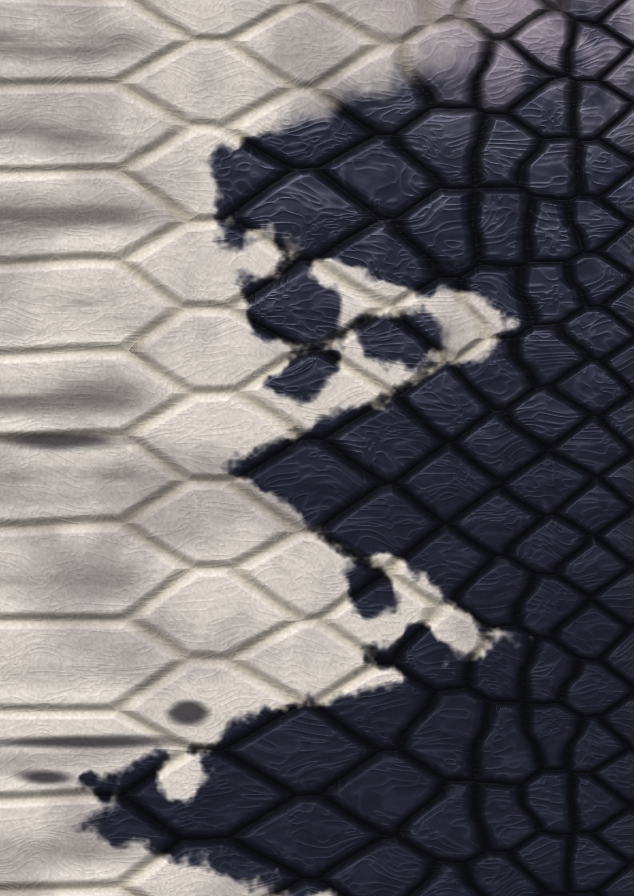
Reproduce this texture procedurally as a WebGL 2 fragment shader.

```glsl
#version 300 es
precision highp float;
uniform vec2 u_resolution;
out vec4 fragColor;

#define ROW_LEFT 0.099
#define ROW_RIGHT 0.065
#define ANCHOR_Y 0.461
#define ROUNDNESS 1.4
#define GROOVE 0.42
#define WRINKLE 0.08
#define RELIEF_PALE 0.0026
#define RELIEF_DARK 0.006
#define FRAY 0.055

float hash(vec2 p) {
  vec3 q = fract(vec3(p.xyx) * 0.1031);
  q += dot(q, q.yzx + 33.33);
  return fract((q.x + q.y) * q.z);
}

float noise(vec2 p) {
  vec2 i = floor(p), f = fract(p);
  f = f * f * (3.0 - 2.0 * f);
  return mix(mix(hash(i), hash(i + vec2(1, 0)), f.x),
             mix(hash(i + vec2(0, 1)), hash(i + vec2(1, 1)), f.x), f.y);
}

float fbm(vec2 p) {
  float sum = 0.0, amp = 0.53;
  for (int i = 0; i < 4; i++) {
    sum += amp * noise(p);
    p = p * 2.03 + 17.0;
    amp *= 0.5;
  }
  return sum;
}

// Columns crowd together towards the right
float columnX(float i) { return 0.241 + 0.039 * i + 0.208 * (1.0 - exp(-i / 2.6)); }

// Nearest scale: local offset, distance to its border, column index
vec4 scaleCell(vec2 p) {
  p += 0.012 * (vec2(noise(p * 9.0), noise(p * 9.0 + 40.0)) - 0.5);
  float nearest = 9.0, second = 9.0;
  vec3 cell = vec3(0);
  for (int c = -1; c <= 8; c++) {
    float i = float(c), x = columnX(i);
    float w = min(columnX(i + 1.0) - x, 0.09);
    float h = mix(ROW_LEFT, ROW_RIGHT, smoothstep(2.0, 6.0, i));
    float parity = 0.5 * mod(i + 1.0, 2.0);
    float row = floor((p.y - ANCHOR_Y) / h - parity);
    for (int k = 0; k < 2; k++) {
      float r = row + float(k);
      vec2 jitter = 0.01 * (vec2(hash(vec2(i + 5.0, r + 60.0)), hash(vec2(i + 31.0, r + 90.0))) - 0.5);
      vec2 d = (p - vec2(x, ANCHOR_Y + (r + parity) * h) - jitter) / vec2(w, 0.5 * h);
      if (c < 0) d.x = max(d.x, 0.0);
      vec2 a = pow(abs(d) + 1e-4, vec2(ROUNDNESS));
      float dist = pow(a.x + a.y, 1.0 / ROUNDNESS);
      if (dist < nearest) { second = nearest; nearest = dist; cell = vec3(d, i); }
      else second = min(second, dist);
    }
  }
  return vec4(cell.xy, second - nearest, cell.z);
}

float wrinkles(vec2 p) {
  float n = noise(vec2(p.x * 75.0 + 5.0 * noise(p * 30.0), p.y * 190.0 + 6.0 * noise(p * 22.0)));
  return pow(1.0 - abs(2.0 * n - 1.0), 3.0);
}

float height(vec2 p) {
  float e = scaleCell(p).z;
  return smoothstep(0.0, GROOVE, e) + 0.18 * e + WRINKLE * wrinkles(p);
}

// Dark wedge opening to the right from a blunt tip
float wedge(vec2 p, vec2 tip, float blunt, float up, float down) {
  float dy = p.y - tip.y, k = dy > 0.0 ? up : down;
  return (p.x - tip.x - k * max(abs(dy) - blunt, 0.0)) / sqrt(1.0 + k * k);
}

float blob(vec2 p, vec2 centre, vec2 radius) {
  return (1.0 - length((p - centre) / radius)) * min(radius.x, radius.y);
}

// Positive inside the dark pigment
float pigment(vec2 p) {
  float d = wedge(p, vec2(0.245, 0.776), 0.045, 2.0, 3.8);
  d = max(d, wedge(p, vec2(0.264, 0.477), 0.008, 2.2, 1.7));
  d = max(d, wedge(p, vec2(0.120, 0.102), 0.030, 2.8, 3.2));
  d = max(d, blob(p, vec2(0.319, 0.659), vec2(0.055, 0.044)));
  d = max(d, blob(p, vec2(0.345, 0.586), vec2(0.031, 0.027)));
  d = max(d, blob(p, vec2(0.449, 0.622), vec2(0.055, 0.036)));
  d = max(d, blob(p, vec2(0.423, 0.339), vec2(0.028, 0.036)));
  d = max(d, blob(p, vec2(0.462, 0.268), vec2(0.055, 0.030)));
  d = min(d, -blob(p, vec2(0.202, 0.134), vec2(0.030, 0.024)));
  return d + FRAY * (fbm(p * 30.0) - 0.5);
}

void main() {
  vec2 p = gl_FragCoord.xy / u_resolution.y;
  vec4 cell = scaleCell(p);
  float dome = smoothstep(0.0, GROOVE, cell.z);
  float soft = mix(0.007, 0.045, smoothstep(0.83, 0.95, p.y));
  float dark = smoothstep(-soft, soft, pigment(p));

  // Relief lighting
  float eps = 0.0015, h0 = height(p);
  vec2 slope = vec2(height(p + vec2(eps, 0)) - h0, height(p + vec2(0, eps)) - h0) / eps;
  vec3 n = normalize(vec3(-slope * mix(RELIEF_PALE, RELIEF_DARK, dark), 1.0));
  vec3 light = normalize(vec3(-0.25, 0.6, 0.8));
  float diffuse = clamp(dot(n, light) / light.z, 0.45, 1.18);
  float gloss = pow(max(dot(n, normalize(light + vec3(0, 0, 1))), 0.0), 22.0);

  // Pale leather with smeared belly bands
  float corner = smoothstep(0.78, 1.0, p.y) * smoothstep(0.36, 0.58, p.x);
  float belly = 1.0 - smoothstep(0.12, 0.2, p.x);
  float smear = fbm(vec2(p.x * 6.0, p.y * 42.0));
  float band = exp(-pow((cell.y + 0.1) / 0.4, 2.0)) * smoothstep(0.3, 0.75, smear);
  vec3 pale = mix(vec3(0.66, 0.63, 0.62), vec3(0.83, 0.80, 0.77), smoothstep(0.25, 0.65, fbm(p * 11.0)));
  pale = mix(pale, vec3(0.40, 0.37, 0.37), belly * band * mix(0.35, 0.85, smoothstep(0.3, 0.6, p.y)));
  pale += 0.07 * belly * exp(-pow((cell.y + 0.68) / 0.16, 2.0));
  pale = mix(pale, vec3(0.56, 0.51, 0.55), 0.7 * corner);
  pale *= diffuse * mix(vec3(0.88, 0.87, 0.83), vec3(1), dome);
  float streak = max(blob(p, vec2(0.06, 0.508), vec2(0.09, 0.010)), blob(p, vec2(0.07, 0.172), vec2(0.11, 0.007)));
  streak = max(streak, blob(p, vec2(0.05, 0.132), vec2(0.03, 0.008)));
  streak = max(streak, blob(p, vec2(0.21, 0.206), vec2(0.025, 0.014)));
  pale = mix(pale, vec3(0.16, 0.15, 0.17), 0.8 * smoothstep(-0.003, 0.006, streak + 0.012 * (smear - 0.5)));

  // Glossy dark leather, brightest at the upper right
  float sheen = mix(0.22, 0.55, smoothstep(0.3, 0.85, p.y)) * (0.35 + 1.1 * fbm(p * vec2(26.0, 40.0)));
  vec3 ink = mix(vec3(0.045, 0.045, 0.06), vec3(0.10, 0.105, 0.15), dome);
  ink += vec3(0.50, 0.51, 0.56) * gloss * sheen * (0.35 + 0.65 * dome);
  ink += vec3(0.16, 0.16, 0.18) * dome * wrinkles(p) * sheen;
  ink = mix(ink, vec3(0.64, 0.59, 0.64) * diffuse, 0.85 * corner * dome * smoothstep(0.2, 0.6, fbm(p * 20.0)));

  vec3 colour = mix(pale, ink, dark);
  colour *= 1.0 + 0.09 * (noise(p * 420.0) - 0.5);
  fragColor = vec4(clamp(colour, 0.0, 1.0), 1.0);
}
```
